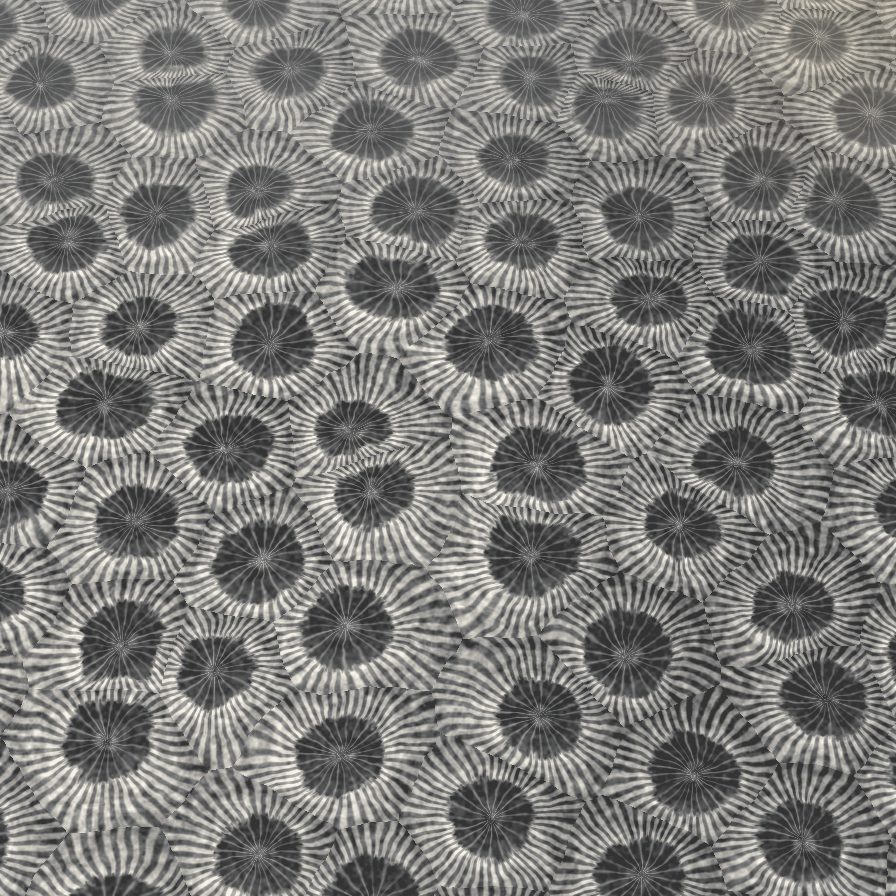
Reproduce this texture procedurally as a WebGL 2 fragment shader.

```glsl
#version 300 es
precision highp float;

uniform vec2 u_resolution;
out vec4 fragColor;

const float TAU = 6.28318;

float hash(vec2 p) {
  return fract(sin(dot(p, vec2(127.1, 311.7))) * 43758.545);
}

float noise(vec2 p) {
  vec2 cell = floor(p), f = fract(p);
  f = f * f * (3.0 - 2.0 * f);
  return mix(mix(hash(cell), hash(cell + vec2(1, 0)), f.x),
             mix(hash(cell + vec2(0, 1)), hash(cell + vec2(1, 1)), f.x), f.y);
}

float fbm(vec2 p) {
  float sum = 0.0, amplitude = 0.5;
  for (int i = 0; i < 4; i++) {
    sum += amplitude * noise(p);
    p = p * 2.03 + 17.3;
    amplitude *= 0.5;
  }
  return sum / 0.9375;
}

// Receding surface: cells shrink and flatten towards the top
vec2 surfacePlane(vec2 uv) {
  float depth = -log(1.0 - 0.45 * uv.y) / 0.07;
  return vec2((uv.x - 0.5) / (0.165 * (1.0 - 0.27 * uv.y)) + 20.0, depth + 5.0);
}

// Jittered centre of a cell, with every other column shifted
vec2 cellCentre(vec2 cell) {
  vec2 jitter = vec2(hash(cell), hash(cell + 41.7)) - 0.5;
  return cell + 0.5 + 0.55 * jitter + vec2(0.0, 0.5 * mod(cell.x, 2.0));
}

vec2 nearestCell(vec2 p) {
  vec2 best = vec2(0.0);
  float bestDistance = 1e3;
  for (int j = -2; j <= 2; j++)
    for (int i = -2; i <= 2; i++) {
      vec2 cell = floor(p) + vec2(i, j);
      float d = length(p - cellCentre(cell));
      if (d < bestDistance) { bestDistance = d; best = cell; }
    }
  return best;
}

float borderDistance(vec2 p, vec2 own) {
  vec2 centre = cellCentre(own);
  float border = 1e3;
  for (int j = -2; j <= 2; j++)
    for (int i = -2; i <= 2; i++) {
      vec2 across = cellCentre(own + vec2(i, j)) - centre;
      if (dot(across, across) > 0.001)
        border = min(border, dot(centre + 0.5 * across - p, normalize(across)));
    }
  return border;
}

float ridge(float angle, float count, float bend) {
  return 0.5 + 0.5 * cos(angle * count + bend);
}

// Dark hollow with pale thin blades running to a rough middle
float cupTone(float angle, float radius, float rim, float bend, float grit, float count) {
  float blade = pow(ridge(angle, count, bend), 5.0);
  float strength = 0.4 + 0.6 * noise(vec2(cos(angle), sin(angle)) * 3.0 + count);
  float middle = (1.0 - smoothstep(0.02, 0.16, radius)) * grit;
  float lowerWall = smoothstep(0.1, -1.0, sin(angle)) * smoothstep(0.1, rim, radius);
  return 0.225 + 0.3 * blade * strength + 0.3 * middle + 0.1 * lowerWall + 0.16 * (grit - 0.5);
}

// Ribbed slope falling from a bright rim to the shaded valley
float wallTone(float angle, float outside, float border, float rib, float grit) {
  float rimLight = exp(-max(outside, 0.0) * 9.0);
  float valley = 1.0 - smoothstep(0.0, 0.16, border);
  float side = dot(vec2(cos(angle), sin(angle)), vec2(-0.6, -0.8));
  float crest = smoothstep(0.1, 0.85, rib);
  return 0.37 + 0.32 * crest + 0.17 * rimLight - 0.07 * valley
       + 0.07 * side + 0.5 * (grit - 0.5);
}

void main() {
  vec2 uv = gl_FragCoord.xy / u_resolution;
  vec2 p = surfacePlane(uv);
  p += 0.16 * (vec2(fbm(p * 2.2), fbm(p * 2.2 + 31.0)) - 0.5);

  vec2 cell = nearestCell(p);
  vec2 offset = p - cellCentre(cell);
  float radius = length(offset);
  float angle = atan(offset.y, offset.x);
  float border = borderDistance(p, cell);
  float grit = fbm(p * 17.0);
  float bend = 5.0 * noise(p * 3.5) + TAU * hash(cell + 9.0);

  // Cup outline, kept clear of the neighbouring cells
  float rim = 0.33 + 0.1 * (hash(cell + 3.3) - 0.5);
  float ribs = floor(40.0 + 8.0 * hash(cell + 5.1));
  float rib = ridge(angle, ribs, bend);
  float outside = max(radius - rim, 0.11 - border) + 0.07 * (grit - 0.5) - 0.025 * (rib - 0.5);
  float softness = mix(0.025, 0.06, smoothstep(0.6, 1.0, uv.y));
  float wall = smoothstep(-softness, softness, outside);

  float blades = floor(18.0 + 8.0 * hash(cell + 7.7));
  float tone = mix(cupTone(angle, radius, rim, 0.5 * bend, grit, blades),
                   wallTone(angle, outside, border, rib, grit), wall);

  // Fine grain, broad light from the left, haze in the distance
  float near = 1.0 - smoothstep(0.55, 1.0, uv.y);
  tone += 0.16 * near * (noise(uv * 230.0) - 0.5);
  tone += (0.05 + 0.1 * wall) * (0.45 - uv.x + 1.2 * (fbm(uv * 4.0) - 0.5));
  tone = mix(tone, 0.57, 0.32 * (1.0 - near));
  float farGlow = smoothstep(0.7, 1.0, uv.y) * smoothstep(0.6, 1.0, uv.x);
  tone = clamp(tone + 0.12 * farGlow, 0.2, 0.95);

  vec3 tint = mix(vec3(0.995, 1.0, 1.005), vec3(1.015, 1.0, 0.96), smoothstep(0.38, 0.75, tone));
  tint = mix(tint, vec3(1.05, 1.0, 0.9), 0.6 * farGlow);
  fragColor = vec4(tone * tint, 1.0);
}
```
